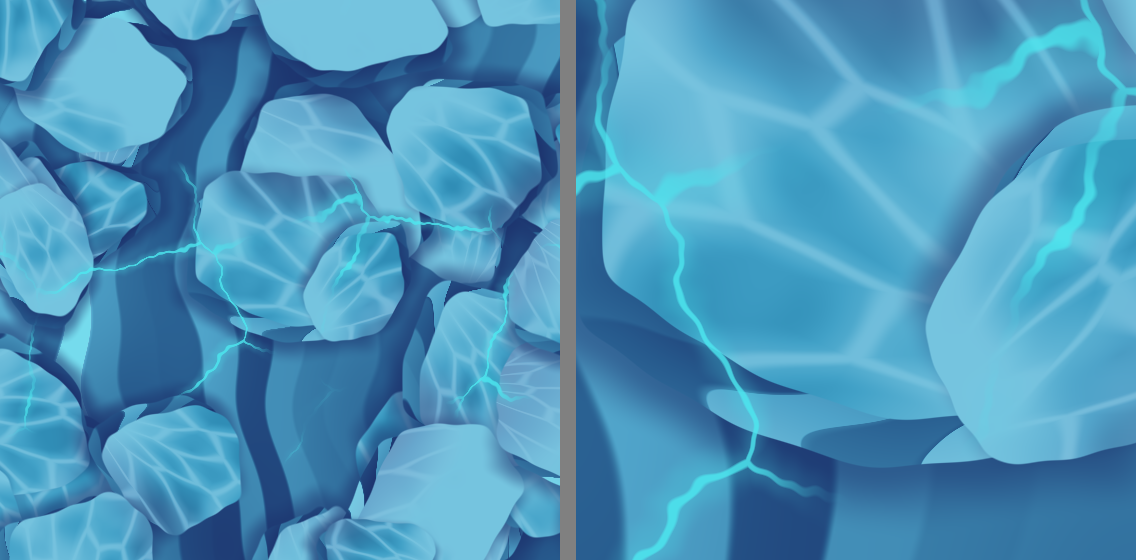
Left, the full canvas; right, a detail of the centre.
Give the GLSL for this texture, as a WebGL 2 fragment shader.

```glsl
#version 300 es
precision highp float;
// Overlapping ice shards with pale veins, dark broken walls and cyan cracks.
// Rotated, jittered lattices of rounded polygons are painted back to front;
// cellular noise in fan coordinates makes veins, layered sines bend everything.

uniform vec2 u_resolution;
out vec4 outColor;

const int LAYERS = 6;
const float SPACING = 0.46;       // lattice step of one layer
const float MIN_RADIUS = 0.11;
const float MAX_RADIUS = 0.205;
const float PRESENCE = 0.80;      // share of lattice cells holding a shard
const float WALL_DEPTH = 0.20;    // in shard radii
const float SHADOW_REACH = 0.24;  // in shard radii
const float VEIN_WIDTH = 0.17;
const float CRACK_SCALE = 3.4;
const float CRACK_WIDTH = 0.026;
const float TAU = 6.28318;

const vec3 RAMP[6] = vec3[6](
  vec3(0.11, 0.20, 0.43), vec3(0.15, 0.35, 0.55), vec3(0.22, 0.49, 0.66),
  vec3(0.31, 0.64, 0.79), vec3(0.46, 0.76, 0.87), vec3(0.46, 0.86, 0.93));
const vec3 CRACK_COLOR = vec3(0.30, 0.91, 0.94);
const vec3 SLATE_SHIFT = vec3(0.13, 0.02, 0.02);

vec3 ramp(float tone) {
  float t = clamp(tone, 0.0, 4.99);
  int i = int(t);
  return mix(RAMP[i], RAMP[i + 1], fract(t));
}

vec2 hash2(vec2 p) {
  vec3 a = fract(p.xyx * vec3(0.1031, 0.1030, 0.0973));
  a += dot(a, a.yzx + 33.33);
  return fract((a.xx + a.yz) * a.zy);
}

mat2 rotation(float a) {
  return mat2(cos(a), sin(a), -sin(a), cos(a));
}

// Layered sines, about -1 to 1
vec2 waver(vec2 p) {
  vec2 sum = vec2(0.0);
  float amp = 0.5;
  for (int i = 0; i < 4; i++) {
    sum += amp * sin(p.yx + 1.3 * sum + vec2(0.0, 1.7));
    p = rotation(1.1) * p * 1.9 + 2.3;
    amp *= 0.55;
  }
  return sum;
}

// Cellular noise: gap between the two nearest points, zero on cell borders
float cellBorder(vec2 p) {
  vec2 cell = floor(p);
  float near = 9.0, next = 9.0;
  for (int k = 0; k < 9; k++) {
    vec2 c = cell + vec2(k % 3 - 1, k / 3 - 1);
    float d = length(c + 0.1 + 0.8 * hash2(c) - p);
    next = min(next, max(near, d));
    near = min(near, d);
  }
  return next - near;
}

// Dark bands with narrow soft steps; a few bands are pale
float bandTone(float x, float count, vec2 seed) {
  float i = floor(x);
  vec2 a = hash2(vec2(mod(i, count), 7.0) + seed);
  vec2 b = hash2(vec2(mod(i + 1.0, count), 7.0) + seed);
  vec2 h = mix(a, b, smoothstep(0.86, 1.0, fract(x)));
  return 2.1 * h.x * h.x + 2.6 * smoothstep(0.84, 0.92, h.y);
}

// Rounded irregular polygon of radius about one
float shardDistance(vec2 q, vec2 seed) {
  q += 0.07 * waver(q * 3.0 + seed);
  float sum = 0.0;
  for (int i = 0; i < 7; i++) {
    vec2 h = hash2(seed + float(i) * 3.7);
    float a = TAU * (float(i) + 0.7 * h.x) / 7.0;
    sum += exp(18.0 * (dot(q, vec2(cos(a), sin(a))) - mix(0.68, 1.0, h.y)));
  }
  return log(sum) / 18.0;
}

// Pale face with blue hollows between veins that fan out from a root
vec3 shardFace(vec2 q, vec2 seed) {
  vec2 h = hash2(seed + 5.1);
  vec2 bend = waver(q * 1.8 + seed);
  vec2 fan = q - vec2(0.0, -1.35);
  vec2 uv = vec2(atan(fan.x, fan.y) * 4.2, length(fan) * 1.25);
  float border = cellBorder(uv + 0.16 * bend + seed);
  float depth = smoothstep(-0.55, 0.7, bend.x + h.x - 0.45) * smoothstep(-0.95, 0.1, q.y);
  float slate = smoothstep(0.15, 1.1, dot(q, vec2(cos(TAU * h.y), sin(TAU * h.y))) + 0.25 * bend.y);
  float hollow = depth * (0.55 + 0.45 * smoothstep(0.0, 0.6, border));
  float tone = 4.1 - 1.6 * hollow - 1.5 * slate;
  float vein = 1.0 - smoothstep(0.02, VEIN_WIDTH, border);
  tone = mix(tone, 4.1, 0.65 * vein * (1.0 - 0.4 * slate));
  return ramp(tone) + SLATE_SHIFT * (slate - 0.6 * hollow * (1.0 - vein));
}

void main() {
  vec2 p = gl_FragCoord.xy / u_resolution.y;
  float pixel = 1.0 / u_resolution.y;

  // Streaked blue ground
  vec2 drift = waver(p * 4.0);
  vec3 color = ramp(bandTone(p.x * 14.0 + drift.x * 2.0, 64.0, vec2(3.0)) + 0.8 + drift.y);

  // Shards, back to front
  for (int layer = 0; layer < LAYERS; layer++) {
    float level = float(layer);
    vec2 grid = rotation(level * 1.9) * p / SPACING + level * vec2(5.37, 3.71);
    for (int k = 0; k < 4; k++) {
      vec2 cell = floor(grid - 0.5) + vec2(k % 2, k / 2);
      vec2 seed = cell * 1.7 + level * 13.0;
      vec2 jitter = hash2(seed), trait = hash2(seed + 41.0);
      if (trait.x > PRESENCE) continue;
      float radius = mix(MIN_RADIUS, MAX_RADIUS, trait.y);
      vec2 q = (grid - cell - 0.5 - 0.5 * (jitter - 0.5)) * SPACING / radius;
      q = rotation(TAU * jitter.x) * q * vec2(1.12, 0.94);
      if (length(q) > 1.7) continue;

      float soft = pixel / radius;
      float face = shardDistance(q, seed);
      vec2 lean = WALL_DEPTH * vec2(cos(TAU * jitter.y), sin(TAU * jitter.y));
      float wall = shardDistance(q - lean, seed);
      color = mix(color, RAMP[0], 0.55 * smoothstep(SHADOW_REACH, 0.0, wall));
      float turn = atan(q.y, q.x) / TAU * 17.0 + 0.8 * sin(face * 9.0);
      vec3 wallColor = ramp(bandTone(turn, 17.0, seed) + 3.0 * face);
      color = mix(color, wallColor, smoothstep(soft, -soft, wall));
      if (face < soft)
        color = mix(color, shardFace(q, seed), smoothstep(soft, -soft, face));
    }
  }

  // Thin jagged cracks, broken into stretches
  float crack = cellBorder(p * CRACK_SCALE + 0.12 * waver(p * 9.0) + 0.035 * waver(p * 55.0));
  float stretch = smoothstep(0.0, 0.45, waver(p * 8.0 + 4.0).x);
  float line = smoothstep(CRACK_WIDTH, 0.3 * CRACK_WIDTH, crack);
  float halo = 0.25 * smoothstep(5.0 * CRACK_WIDTH, 0.0, crack);
  color = mix(color, CRACK_COLOR, stretch * max(0.85 * line, halo));
  outColor = vec4(color, 1.0);
}
```
